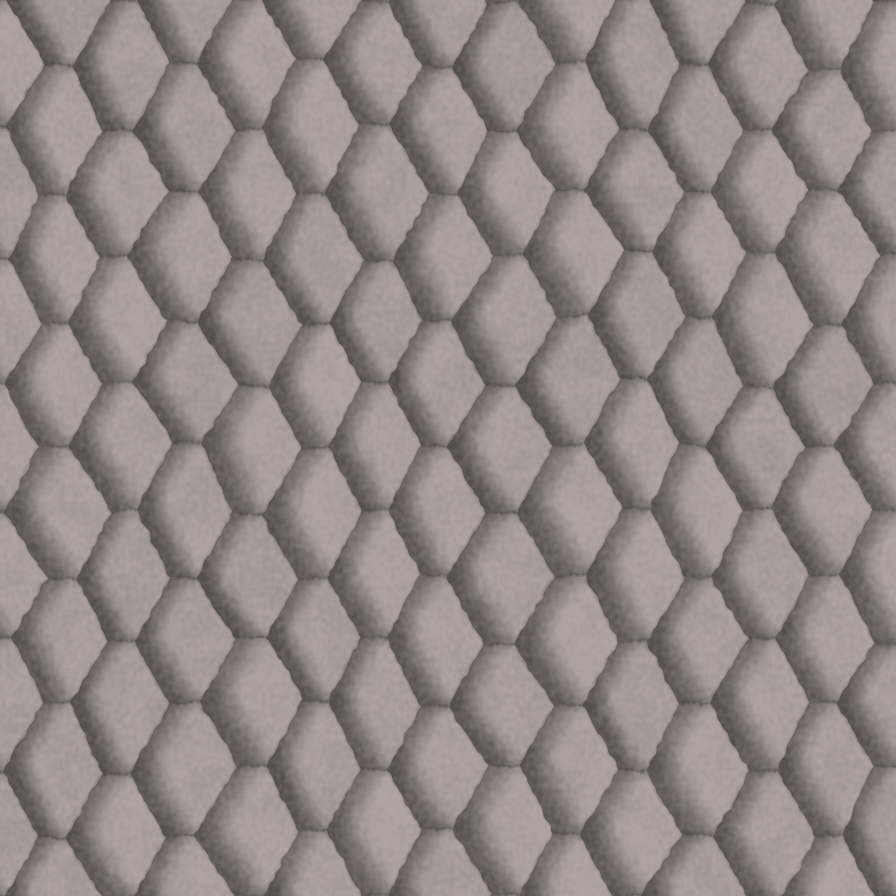
A Shadertoy shader for this texture:

```glsl
// Soft plush quilting: 7 x 7 repeats of a staggered pair of tall hexagonal pads.
// Two interleaved lattices give the pads; side light is shaped by the distance
// to the slanted edges, then seams, stitches and gradient-noise pile are added.

const float REPEATS      = 7.0;                  // across and down
const vec2  LATTICE_SHIFT = vec2(0.4375, 0.0);   // centre of the first pad, in cells
const vec2  SLANT_NORMAL = vec2(0.8725, 0.4886); // normal of the slanted sides
const float SLANT_REACH  = 0.3403;               // centre to slanted side
const float HALF_HEIGHT  = 0.5;                  // centre to flat seam
const vec3  SHADOW_COLOR = vec3(0.335, 0.312, 0.297);
const vec3  LIGHT_COLOR  = vec3(0.662, 0.620, 0.608);
const float LOWER_SHADE  = 0.86;                 // shadow on the lower left face
const float UPPER_SHADE  = 0.66;                 // shadow on the upper left face
const float SEAM_WIDTH   = 0.022;
const float STITCHES     = 22.0;                 // per cell width
const float SAG          = 0.10;                 // slow bending of the lattice
const float FRAY         = 0.022;                // fine raggedness of the edges
const float PILE_FREQ    = 150.0;                // pile grains per canvas
const float PILE_AMOUNT  = 0.20;
const float PAD_VARIATION = 0.09;
const int   SAMPLES      = 3;                    // antialiasing grid per side

float hash(vec2 p) {
    uvec2 q = uvec2(ivec2(floor(p))) * uvec2(1597334673u, 3812015801u);
    uint h = (q.x ^ q.y) * 1597334673u;
    h = (h ^ (h >> 15)) * 2246822519u;
    return float((h ^ (h >> 13)) >> 8) / 16777216.0;
}

vec2 gradientAt(vec2 p) {
    float angle = 6.28318 * hash(p);
    return vec2(cos(angle), sin(angle));
}

float gradientNoise(vec2 p) {
    vec2 i = floor(p), f = p - i;
    vec2 u = f * f * f * (f * (f * 6.0 - 15.0) + 10.0);
    vec2 e = vec2(1.0, 0.0);
    float low  = mix(dot(gradientAt(i), f), dot(gradientAt(i + e), f - e), u.x);
    float high = mix(dot(gradientAt(i + e.yx), f - e.yx),
                     dot(gradientAt(i + 1.0), f - 1.0), u.x);
    return mix(low, high, u.y);
}

vec2 noisePair(vec2 p) {
    return vec2(gradientNoise(p), gradientNoise(p + 57.0));
}

// Signed distance to a pad centred at the origin
float padDistance(vec2 p) {
    p = abs(p);
    return max(dot(p, SLANT_NORMAL) - SLANT_REACH, p.y - HALF_HEIGHT);
}

// Brightness on one pad from 0 (shadow) to 1 (light)
float padTone(vec2 p, float seed) {
    float lowerLeft = SLANT_REACH + dot(p, SLANT_NORMAL);
    float upperLeft = SLANT_REACH + dot(p, SLANT_NORMAL * vec2(1.0, -1.0));
    float spread = mix(0.85, 1.15, seed);
    float lower = LOWER_SHADE * (1.0 - smoothstep(0.02, 0.30 * spread, lowerLeft));
    float upper = UPPER_SHADE * (1.0 - smoothstep(-0.01, 0.23 * spread, upperLeft));
    float tone = (1.0 - lower) * (1.0 - upper);

    // Pads dip towards the flat seams
    float flatEdge = HALF_HEIGHT - abs(p.y);
    tone *= 1.0 - 0.20 * (1.0 - smoothstep(0.0, 0.10, flatEdge));

    // Thin seam all round, with stitches along the flat edges
    float seam = 1.0 - smoothstep(0.0, SEAM_WIDTH, -padDistance(p));
    float stitch = 1.0 - smoothstep(0.0, SEAM_WIDTH, flatEdge);
    tone *= 1.0 - 0.28 * seam;
    tone *= 1.0 - stitch * (0.25 + 0.20 * cos(6.28318 * STITCHES * p.x));
    return tone + PAD_VARIATION * (seed - 0.6);
}

vec3 plush(vec2 uv) {
    // Bend the lattice gently and fray its edges
    vec2 cell = uv * REPEATS - LATTICE_SHIFT;
    cell += SAG * noisePair(uv * 5.0 + 11.0) + FRAY * noisePair(uv * 85.0);

    // Choose the nearer of the two staggered lattices
    vec2 evenCentre = floor(cell + 0.5);
    vec2 oddCentre = floor(cell) + 0.5;
    bool isEven = padDistance(cell - evenCentre) < padDistance(cell - oddCentre);
    vec2 centre = isEven ? evenCentre : oddCentre;
    float seed = hash(mod(centre, REPEATS) * 2.0 + 0.5);
    float tone = padTone(cell - centre, seed);

    // Brushed pile: fine grains, strongest on the shaded slopes, and soft mottling
    float pile = gradientNoise(uv * PILE_FREQ)
               + 0.6 * gradientNoise(uv * PILE_FREQ * vec2(1.3, 0.8) + 31.0);
    float mottle = gradientNoise(uv * 24.0) + 0.6 * gradientNoise(uv * 55.0);
    tone += PILE_AMOUNT * pile * mix(1.0, 0.55, clamp(tone, 0.0, 1.0));
    tone += 0.09 * mottle;
    return mix(SHADOW_COLOR, LIGHT_COLOR, clamp(tone, 0.0, 1.06));
}

void mainImage(out vec4 fragColor, in vec2 fragCoord) {
    vec3 total = vec3(0.0);
    for (int y = 0; y < SAMPLES; y++)
    for (int x = 0; x < SAMPLES; x++) {
        vec2 offset = (vec2(x, y) + 0.5) / float(SAMPLES) - 0.5;
        total += plush((fragCoord + offset) / iResolution.y);
    }
    fragColor = vec4(total / float(SAMPLES * SAMPLES), 1.0);
}
```
